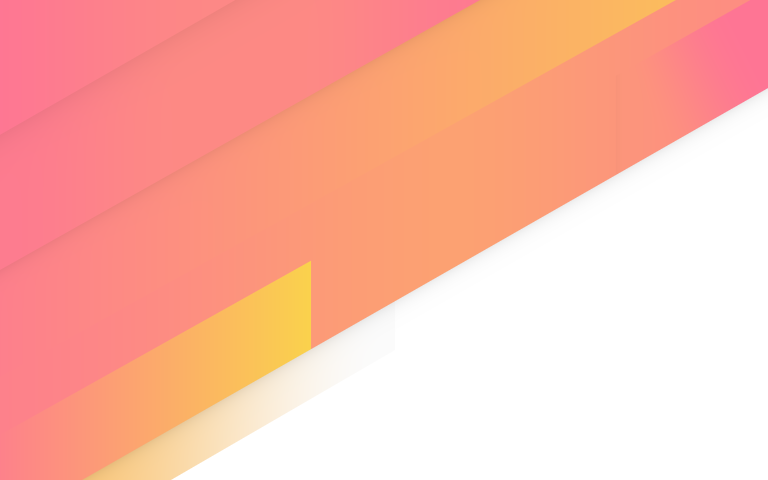
This background is drawn by a WebGL 2 fragment shader. Its source:

```glsl
#version 300 es
precision highp float;
// Overlapping diagonal sheets in pink, coral and yellow over a white corner.
uniform vec2 u_resolution;
out vec4 fragColor;

// Signed distance to a slanted line, positive above it.
float above(vec2 p, float slope, float offset) {
    return (p.y - slope * p.x - offset) / sqrt(1.0 + slope * slope);
}

// Antialiased coverage, one pixel wide.
float cover(float d) {
    return clamp(d * u_resolution.y + 0.5, 0.0, 1.0);
}

// Soft shadow that falls below an edge.
float shade(float d, float strength, float width) {
    return 1.0 - strength * exp(-max(-d, 0.0) / width);
}

// Warm ramp from pink through coral and orange to yellow.
vec3 warm(float heat) {
    return mix(vec3(0.995, 0.46, 0.58), vec3(0.98, 0.82, 0.30), clamp(heat, 0.0, 1.0));
}

void main() {
    vec2 p = gl_FragCoord.xy / u_resolution.y;
    float x = p.x;

    float topEdge = above(p, 0.573, 0.719);
    float upperEdge = above(p, 0.5625, 0.4375);
    float bandEdge = above(p, 0.5575, 0.215);
    float cornerEdge = above(p, 0.5636, 0.119);
    float mainEdge = above(p, 0.5714, -0.0977);
    float yellowEdge = above(p, 0.56, 0.094);
    float stripEdge = above(p, 0.58, -0.2066);

    // White ground with a pale strip fading to the right
    vec3 color = vec3(1.0);
    vec3 strip = mix(vec3(0.98, 0.78, 0.48), vec3(0.985), smoothstep(0.1, 0.8, x));
    color = mix(color, strip, cover(stripEdge) * cover(0.823 - x));
    color *= shade(mainEdge, 0.08, 0.014);

    // Main sheet, with a pink corner and a faint vertical seam
    float heat = 0.12 + 0.36 * smoothstep(-0.1, 1.0, x) - 0.22 * smoothstep(0.9, 1.6, x);
    float corner = cover(-cornerEdge) * cover(x - 1.283);
    heat = mix(heat, 0.0, corner * smoothstep(1.28, 1.56, x + 0.5 * (p.y - 0.9)));
    vec3 sheet = warm(heat) * (1.0 - 0.02 * corner * exp(-max(x - 1.283, 0.0) / 0.008));

    // Yellow block cut off by a vertical edge
    sheet = mix(sheet, warm(0.13 + 1.35 * x), cover(-yellowEdge) * cover(0.648 - x));

    // Orange band
    sheet = mix(sheet, warm(0.11 + 0.47 * x), cover(bandEdge));
    sheet *= shade(upperEdge, 0.06, 0.014);

    // Two coral sheets at the upper left
    float upperHeat = 0.07 + 0.15 * smoothstep(0.0, 0.4, x) - 0.17 * smoothstep(0.6, 1.02, x);
    vec3 upper = warm(upperHeat) * shade(topEdge, 0.055, 0.025);
    sheet = mix(sheet, upper, cover(upperEdge));
    sheet = mix(sheet, warm(0.2 * smoothstep(-0.1, 0.45, x)), cover(topEdge));

    color = mix(color, sheet, cover(mainEdge));
    fragColor = vec4(color, 1.0);
}
```
